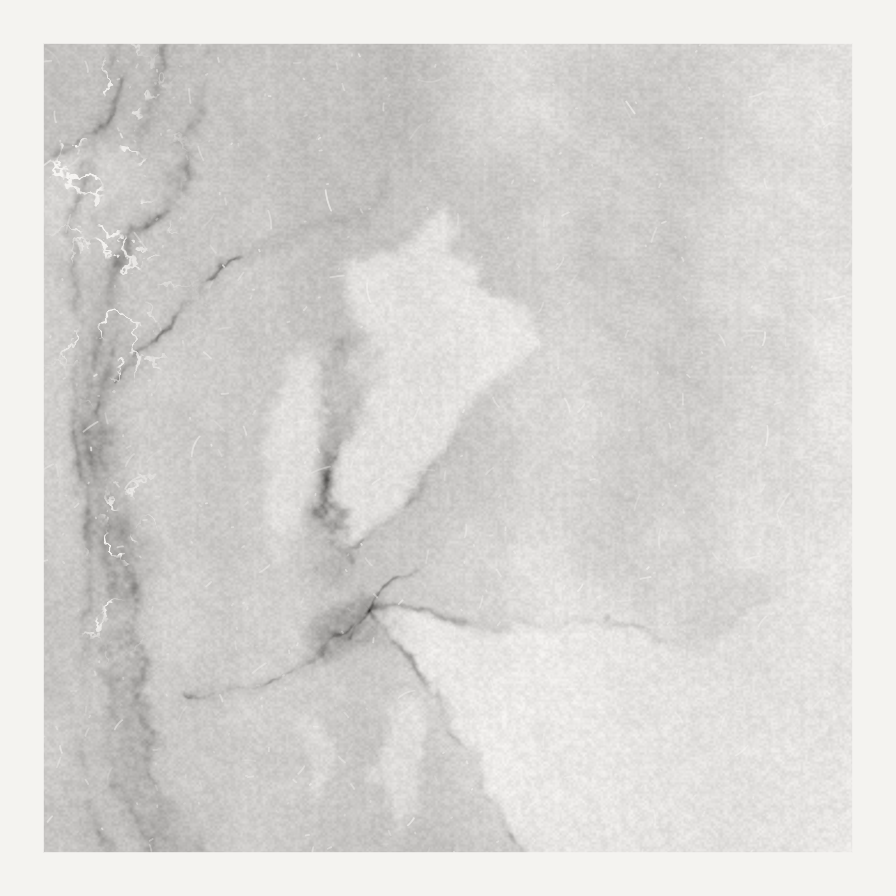
This texture is drawn by a WebGL 2 fragment shader. Its source:

```glsl
#version 300 es
precision highp float;
// Worn pale grey marble slab with veins, white patches and scratches in a plain off-white frame.
uniform vec2 u_resolution;
out vec4 fragColor;

float hash(vec2 p) {
  return fract(sin(dot(p, vec2(127.1, 311.7))) * 43758.5453);
}

// Value noise with n whole cells per canvas, so it wraps.
float noise(vec2 uv, vec2 n) {
  vec2 p = uv * n, i = floor(p), f = fract(p);
  f = f * f * (3.0 - 2.0 * f);
  vec2 a = mod(i, n), b = mod(i + 1.0, n);
  return mix(mix(hash(a), hash(vec2(b.x, a.y)), f.x),
             mix(hash(vec2(a.x, b.y)), hash(b), f.x), f.y);
}

float fbm(vec2 uv, vec2 n) {
  float sum = 0.0, amp = 0.5;
  for (int i = 0; i < 5; i++) {
    sum += amp * noise(uv, n);
    uv += 0.37;
    n *= 2.0;
    amp *= 0.5;
  }
  return sum / 0.97;
}

float bell(float d, float width) {
  return exp(-d * d / (width * width));
}

float segment(vec2 p, vec2 a, vec2 b) {
  vec2 pa = p - a, ba = b - a;
  return length(pa - ba * clamp(dot(pa, ba) / dot(ba, ba), 0.0, 1.0));
}

float blob(vec2 p, vec2 center, vec2 radius) {
  return 1.0 - smoothstep(0.6, 1.2, length((p - center) / radius));
}

// Short bent hairlines and specks, one at most in each wrapped cell.
float scratches(vec2 uv, float n, float px) {
  float ink = 0.0;
  for (int k = 0; k < 9; k++) {
    vec2 cell = floor(uv * n) + vec2(k % 3, k / 3) - 1.0;
    vec2 id = mod(cell, n) + n;
    vec2 q = uv - (cell + vec2(hash(id + 3.1), hash(id + 7.7))) / n;
    float angle = 1.2 + 2.6 * (hash(id + 11.3) - 0.5);
    q = mat2(cos(angle), -sin(angle), sin(angle), cos(angle)) * q;
    q.y += q.x * q.x * 40.0 * (hash(id + 5.9) - 0.5);
    float reach = mix(0.0005, 0.012, pow(hash(id + 2.3), 4.0));
    float d = segment(q, vec2(-reach, 0.0), vec2(reach, 0.0));
    float line = 1.0 - smoothstep(0.0003, 0.0006 + px, d);
    ink = max(ink, line * step(0.5, hash(id)) * mix(0.2, 1.0, hash(id + 9.1)));
  }
  return ink;
}

void main() {
  vec2 uv = gl_FragCoord.xy / u_resolution;
  float px = 1.0 / min(u_resolution.x, u_resolution.y);
  vec2 warp = vec2(fbm(uv, vec2(6.0)), fbm(uv + 0.43, vec2(7.0))) - 0.5;
  vec2 jitter = vec2(fbm(uv + 0.17, vec2(45.0)), fbm(uv + 0.71, vec2(45.0))) - 0.5;
  vec2 p = uv + 0.11 * warp + 0.017 * jitter;
  float cloud = fbm(uv + 0.2, vec2(5.0, 4.0)) - 0.5;
  float mottle = fbm(uv + 0.53, vec2(22.0, 16.0)) - 0.5;
  float broken = smoothstep(0.4, 0.7, fbm(uv, vec2(24.0)));

  // Ground: darker left, pale right, with upright and slanting streaks
  float tone = mix(0.782, 0.893, smoothstep(0.36, 0.87, p.x + 0.4 * cloud));
  tone += 0.12 * cloud + 0.05 * mottle;
  tone += 0.08 * (fbm(uv + 0.08 * warp, vec2(13.0, 3.0)) - 0.5);
  float smear = fbm(vec2(uv.x + 2.0 * uv.y, uv.x) + 0.1 * warp, vec2(6.0, 2.0)) - 0.5;
  tone += 0.12 * smear * smoothstep(0.45, 0.7, uv.x);
  tone = mix(tone, 0.85, 0.8 * blob(p, vec2(0.11, 0.79), vec2(0.055, 0.09)));
  tone = mix(tone, 0.83, 0.6 * blob(p, vec2(0.05, 0.55), vec2(0.035, 0.22)));

  // Strands of the tall vein on the left, with a smoky band around them
  float y2 = (p.y - 0.48) * (p.y - 0.48);
  float band = bell(p.x - 0.12 - 0.3 * y2, 0.034);
  float dark = 0.085 * band * mix(0.4, 1.0, smoothstep(0.2, 0.6, 0.95 - uv.y + cloud));
  for (int i = 0; i < 3; i++) {
    float s = float(i);
    float d = p.x - 0.086 - 0.018 * s - (0.1 + 0.19 * s) * y2;
    float strength = smoothstep(0.3, 0.65, fbm(uv + 0.21 * s, vec2(8.0)));
    dark += strength * (0.1 * bell(d, 0.009) + 0.09 * broken * bell(d, 0.0035));
  }

  // Thin broken veins
  float rising = min(segment(p, vec2(0.14, 0.57), vec2(0.25, 0.7)),
                     segment(p, vec2(0.25, 0.7), vec2(0.42, 0.81)));
  float lower = min(segment(p, vec2(0.22, 0.2), vec2(0.4, 0.3)),
                    segment(p, vec2(0.39, 0.28), vec2(0.48, 0.38)));
  float thin = min(min(rising, lower), segment(p, vec2(0.03, 0.79), vec2(0.13, 0.93)));
  dark += 0.17 * broken * bell(thin, 0.003) + 0.04 * bell(thin, 0.012);
  dark += 0.11 * blob(p, vec2(0.41, 0.3), vec2(0.06, 0.045));

  // White patches: a tapering core, slim flakes and a wide lower corner
  vec2 c = p + 0.07 * warp.yx;
  float core = max(max(max(0.393 - c.x, 0.41 - c.y), dot(c - vec2(0.48, 0.485), vec2(0.74, -0.67))),
                   max(dot(c - vec2(0.55, 0.62), vec2(0.93, 0.36)),
                       dot(c - vec2(0.45, 0.745), vec2(-0.3, 0.95))));
  float brow = p.y - 0.315 - 0.05 * (p.x - 0.45) + 0.08 * bell(p.x - 0.78, 0.09);
  float sheet = max(brow, dot(p - vec2(0.44, 0.3), vec2(-0.87, -0.49)));
  float white = 1.0 - smoothstep(-0.012, 0.008, min(core, sheet));
  white = max(white, 0.85 * blob(c, vec2(0.345, 0.51), vec2(0.034, 0.1)));
  white = max(white, 0.75 * blob(c, vec2(0.44, 0.14), vec2(0.024, 0.07)));
  white = max(white, 0.45 * blob(c, vec2(0.355, 0.15), vec2(0.018, 0.06)));
  tone = mix(tone, 0.896 + 0.08 * cloud + 0.04 * mottle, white);
  float rim = bell(core - 0.003, 0.004) * smoothstep(0.6, 0.45, uv.y);
  rim += bell(sheet - 0.004, 0.005) * smoothstep(0.95, 0.55, uv.x);
  dark += (0.025 + 0.13 * broken) * rim;
  float cleft = segment(p, vec2(0.38, 0.61), vec2(0.385, 0.37));
  dark += (0.06 + 0.15 * broken) * bell(cleft, 0.011);

  // Stone grain, then chipped crackle and scratches
  tone -= dark * (1.0 + 1.6 * mottle + 0.7 * (noise(uv, vec2(170.0)) - 0.5));
  tone += 0.045 * (noise(uv, vec2(190.0)) - 0.5) + 0.055 * (noise(uv, vec2(390.0)) - 0.5);
  float worn = smoothstep(0.46, 0.62, fbm(uv + 0.61, vec2(5.0))) * (1.0 - smoothstep(0.1, 0.25, uv.x));
  worn = max(worn, blob(p, vec2(0.125, 0.33), vec2(0.045, 0.1)));
  float ridge = abs(fbm(uv + 0.03 * warp, vec2(30.0)) - 0.5);
  float chips = (1.0 - smoothstep(0.008, 0.03, ridge)) * smoothstep(0.35, 0.6, noise(uv + 0.3, vec2(45.0)));
  float marks = max(0.7 * scratches(uv, 15.0, px), 0.5 * scratches(uv, 37.0, px));
  tone = mix(tone, 0.955, max(marks, worn * chips));

  // Tint and frame
  vec3 stone = vec3(tone) + vec3(0.007, 0.0, -0.009);
  vec2 edge = abs(uv - 0.5) - 0.4512;
  float frame = smoothstep(-0.5 * px, 0.5 * px, max(edge.x, edge.y));
  fragColor = vec4(mix(stone, vec3(0.957, 0.951, 0.943), frame), 1.0);
}
```
